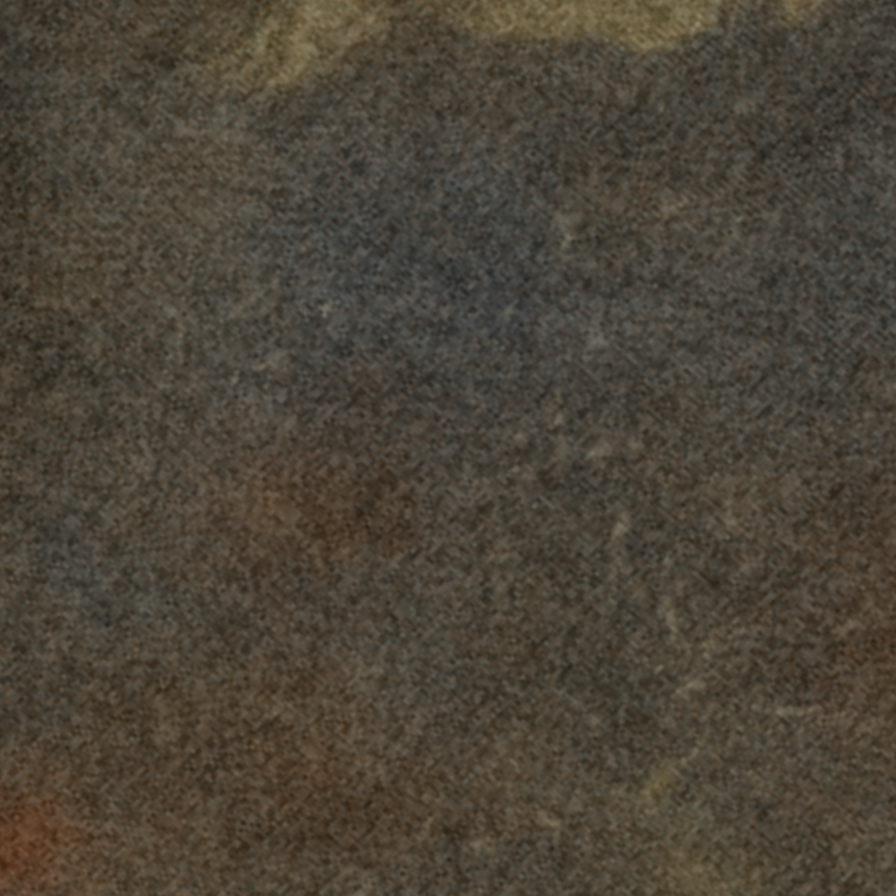
A WebGL 2 fragment shader for this texture:

```glsl
#version 300 es
precision highp float;
// Weathered brown-grey stone: soft rust, slate and ochre stains over
// layered value noise, with small pale flecks, a chipped upper edge and
// a fine woven grain laid over everything.
uniform vec2 u_resolution;
out vec4 outColor;

float hash(vec2 p) {
  return fract(sin(dot(p, vec2(127.1, 311.7))) * 43758.5453);
}

vec2 rotate(vec2 p, float angle) {
  float c = cos(angle), s = sin(angle);
  return vec2(c * p.x + s * p.y, c * p.y - s * p.x);
}

float valueNoise(vec2 p) {
  vec2 cell = floor(p), f = fract(p);
  f = f * f * (3.0 - 2.0 * f);
  float low = mix(hash(cell), hash(cell + vec2(1, 0)), f.x);
  float high = mix(hash(cell + vec2(0, 1)), hash(cell + vec2(1, 1)), f.x);
  return mix(low, high, f.y);
}

// Layered noise, centred on zero.
float fbm(vec2 p, int octaves) {
  float sum = 0.0, gain = 0.5;
  for (int i = 0; i < octaves; i++) {
    sum += gain * (valueNoise(p) - 0.5);
    p = rotate(p, 0.6) * 2.03 + 17.3;
    gain *= 0.55;
  }
  return sum;
}

// Soft elliptical spot: 1 at the centre, fading to 0.
float stain(vec2 p, vec2 centre, vec2 radii) {
  vec2 d = (p - centre) / radii;
  return exp(-dot(d, d));
}

// Scattered soft chips, one candidate per cell, kept at the given share.
float flecks(vec2 p, float scale, float share, float radius) {
  vec2 q = p * scale, cell = floor(q);
  float sum = 0.0;
  for (int y = -1; y <= 1; y++) {
    for (int x = -1; x <= 1; x++) {
      vec2 id = cell + vec2(x, y);
      vec2 centre = id + vec2(hash(id + 3.1), hash(id + 7.7));
      vec2 d = rotate(q - centre, 0.3 + 1.2 * hash(id + 5.3));
      float size = radius * (0.6 + 0.8 * hash(id + 9.2));
      float keep = step(hash(id + 1.9), share);
      sum += keep * stain(d, vec2(0), size * vec2(1.4, 0.8));
    }
  }
  return sum;
}

// Fine grain from two crossed, slightly stretched noise layers.
float grain(vec2 p) {
  float a = valueNoise(rotate(p, 0.75) * vec2(150, 215));
  float b = valueNoise(rotate(p, -0.7) * vec2(165, 240) + 41.0);
  return a + b - 1.0;
}

void main() {
  vec2 uv = gl_FragCoord.xy / u_resolution;
  vec2 warp = vec2(fbm(uv * 7.0, 4), fbm(uv * 7.0 + 31.0, 4));
  vec2 p = uv + 0.13 * warp;

  // Ground and broad colour stains
  vec3 color = vec3(0.300, 0.270, 0.217);
  float slate = stain(p, vec2(0.46, 0.63), vec2(0.24, 0.28))
              + 0.7 * stain(p, vec2(0.92, 0.70), vec2(0.20, 0.30))
              + 0.6 * stain(p, vec2(0.08, 0.39), vec2(0.08, 0.10));
  color = mix(color, vec3(0.262, 0.256, 0.238), min(slate, 1.0));
  float rust = 0.7 * stain(p, vec2(0.33, 0.44), vec2(0.11, 0.11))
             + 0.5 * stain(p, vec2(0.30, 0.12), vec2(0.24, 0.12))
             + 0.7 * stain(p, vec2(1.00, 0.28), vec2(0.10, 0.18));
  color = mix(color, vec3(0.315, 0.238, 0.165), min(rust, 1.0));
  color = mix(color, vec3(0.42, 0.25, 0.14), 0.8 * stain(p, vec2(0, 0.04), vec2(0.08)));

  // Shaded hollows
  float shade = 0.8 * stain(p, vec2(0.0, 0.82), vec2(0.06, 0.20))
              + 0.5 * stain(p, vec2(0.06, 0.61), vec2(0.10, 0.08))
              + 0.5 * stain(p, vec2(0.90, 0.88), vec2(0.16, 0.06))
              + 0.6 * stain(p, vec2(0.41, 0.46), vec2(0.04, 0.06))
              + 0.5 * stain(p, vec2(0.29, 0.31), vec2(0.06, 0.03))
              + stain(p, vec2(0.19, 0.95), vec2(0.025, 0.05));
  color *= 1.0 - 0.27 * min(shade, 1.0);

  // Ochre upper edge, chipped corner and lower deposits
  float edge = smoothstep(0.955, 0.99, p.y) * smoothstep(0.30, 0.65, p.x);
  float chipped = stain(p, vec2(0.32, 0.96), vec2(0.11, 0.055));
  float deposit = 0.8 * stain(p, vec2(0.73, 0.155), vec2(0.028, 0.022))
                + 0.5 * stain(p, vec2(0.76, 0.02), vec2(0.07, 0.10));
  float ochre = 0.75 * edge + 0.7 * chipped + deposit;
  color = mix(color, vec3(0.46, 0.40, 0.26), min(ochre, 1.0));
  float ridge = fbm(rotate(p, 0.6) * vec2(14, 38), 3);
  color += chipped * ridge * vec3(0.48, 0.45, 0.37);

  // Pale flecks gathered in clumps, and one faint upright scratch
  float clump = smoothstep(-0.08, 0.18, fbm(uv * 5.0 + 12.0, 2));
  float pale = flecks(p, 20.0, 0.32, 0.18) * clump + 0.5 * flecks(p, 38.0, 0.25, 0.24) * clump;
  pale += 0.6 * stain(p, vec2(0.675, 0.37), vec2(0.010, 0.065));
  color += pale * vec3(0.105, 0.100, 0.082);

  // Mottling, tint drift and grain
  float mottle = 0.12 * fbm(uv * 6.0 + 50.0, 3) + 0.13 * fbm(p * vec2(26, 34), 3);
  color *= 1.0 + 2.6 * mottle;
  color += fbm(uv * 9.0 + 80.0, 3) * vec3(0.035, 0.0, -0.035);
  color += 0.105 * grain(uv);
  float speck = valueNoise(uv * 120.0 + 9.0) - 0.5;
  color += speck * vec3(0.022, -0.006, -0.022);
  outColor = vec4(clamp(color, 0.0, 1.0), 1.0);
}
```
